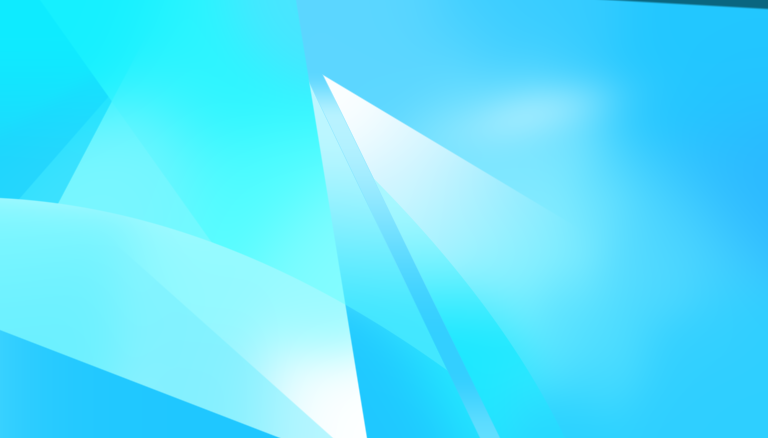
Give the GLSL for this background, as a WebGL 1 fragment shader.

```glsl
precision highp float;
// Bright cyan backdrop of overlapping translucent glass shards.
// Soft colour fields blend weighted glows; straight and curved edges
// cut them into panels that are layered from back to front.
uniform vec2 u_resolution;

const vec2 CANVAS = vec2(7.68, 4.38); // working units, y points down
const vec3 WHITE = vec3(1.0);
const vec3 AZURE = vec3(0.12, 0.78, 1.0);
const vec3 CYAN = vec3(0.10, 0.91, 1.0);
const vec3 ICE = vec3(0.62, 0.97, 1.0);
const vec3 TEAL = vec3(0.04, 0.40, 0.50);

vec2 gradientAt(vec2 cell) {
  float a = 6.2832 * fract(sin(dot(cell, vec2(127.1, 311.7))) * 43758.5);
  return vec2(cos(a), sin(a));
}

float gradientNoise(vec2 p) {
  vec2 i = floor(p), f = fract(p), e = vec2(1.0, 0.0);
  vec2 u = f * f * f * (f * (f * 6.0 - 15.0) + 10.0);
  float top = mix(dot(gradientAt(i), f), dot(gradientAt(i + e), f - e), u.x);
  float low = mix(dot(gradientAt(i + e.yx), f - e.yx),
                  dot(gradientAt(i + 1.0), f - 1.0), u.x);
  return mix(top, low, u.y);
}

// Colour and weight of one glow, summed and later normalised
vec4 glow(vec2 p, vec2 centre, float radius, vec3 color) {
  vec2 d = (p - centre) / radius;
  float w = exp(-dot(d, d)) + 0.0005;
  return vec4(color * w, w);
}

// Smooth half plane, filled on the clockwise side of a -> b
float side(vec2 p, vec2 a, vec2 b, float blur) {
  vec2 e = normalize(b - a), q = p - a;
  return smoothstep(-blur, blur, e.x * q.y - e.y * q.x);
}

vec3 skyField(vec2 p) {
  p += 0.12 * gradientNoise(p * 1.4);
  vec4 s = glow(p, vec2(3.8, 0.4), 0.9, vec3(0.36, 0.84, 1.0));
  s += glow(p, vec2(5.2, 0.1), 0.8, vec3(0.22, 0.80, 1.0));
  s += glow(p, vec2(7.2, 0.6), 1.1, vec3(0.13, 0.78, 1.0));
  s += glow(p, vec2(7.6, 1.8), 0.8, vec3(0.17, 0.71, 1.0));
  s += glow(p, vec2(5.0, 1.5), 0.8, vec3(0.48, 0.89, 1.0));
  s += glow(p, vec2(5.2, 2.6), 0.9, vec3(0.55, 0.95, 1.0));
  s += glow(p, vec2(6.6, 2.5), 0.8, vec3(0.32, 0.85, 1.0));
  s += glow(p, vec2(5.8, 3.4), 0.6, vec3(0.30, 0.87, 1.0));
  s += glow(p, vec2(7.1, 3.7), 0.9, vec3(0.18, 0.81, 1.0));
  s += glow(p, vec2(4.7, 3.6), 0.6, CYAN);
  s += glow(p, vec2(3.9, 4.0), 0.6, AZURE);
  s += glow(p, vec2(5.7, 4.3), 0.5, vec3(0.16, 0.82, 1.0));
  return s.rgb / s.a;
}

vec3 leftField(vec2 p) {
  vec4 s = glow(p, vec2(0.7, 0.3), 0.8, vec3(0.08, 0.94, 1.0));
  s += glow(p, vec2(2.1, 0.8), 0.8, vec3(0.17, 0.96, 1.0));
  s += glow(p, vec2(2.9, 0.2), 0.5, vec3(0.30, 0.89, 1.0));
  s += glow(p, vec2(2.5, 2.0), 0.7, vec3(0.32, 0.99, 1.0));
  s += glow(p, vec2(3.2, 2.6), 0.6, vec3(0.52, 0.99, 1.0));
  s += glow(p, vec2(1.3, 1.7), 0.6, vec3(0.38, 0.96, 1.0));
  return s.rgb / s.a;
}

vec3 wingField(vec2 p) {
  vec4 s = glow(p, vec2(0.3, 2.2), 0.7, vec3(0.48, 0.97, 1.0));
  s += glow(p, vec2(0.5, 3.1), 0.8, vec3(0.42, 0.94, 1.0));
  s += glow(p, vec2(2.0, 2.8), 0.7, vec3(0.58, 0.98, 1.0));
  s += glow(p, vec2(3.2, 3.1), 0.5, vec3(0.60, 0.98, 1.0));
  s += glow(p, vec2(2.1, 4.0), 0.7, vec3(0.58, 0.95, 1.0));
  s += glow(p, vec2(3.2, 4.1), 0.65, WHITE);
  return s.rgb / s.a;
}

// Shards of the upper left corner, over the left panel
vec3 cornerShards(vec3 col, vec2 p, float aa) {
  float right = side(p, vec2(2.1, 2.4), vec2(0.4, 0.0), aa);
  float under = side(p, vec2(0.62, 1.96), vec2(1.65, 0.0), aa);
  float sliver = side(p, vec2(0.2, 1.98), vec2(1.1, 0.95), aa);
  float haze = smoothstep(0.2, 1.8, p.y);
  col = mix(col, ICE, 0.4 * under * (1.0 - right) * haze);
  col = mix(col, ICE, 0.3 * under * right * haze * (1.0 - smoothstep(1.0, 2.6, p.x)));
  vec3 shade = mix(vec3(0.05, 0.92, 1.0), vec3(0.12, 0.83, 0.99), haze);
  col = mix(col, shade, (1.0 - right) * (1.0 - under) * (0.85 - 0.4 * sliver));
  float ray = side(p, vec2(0.0, 1.35), vec2(1.1, 0.65), 0.1);
  return mix(col, AZURE, 0.15 * ray * (1.0 - right) * (1.0 - under));
}

void main() {
  vec2 uv = gl_FragCoord.xy / u_resolution;
  vec2 p = vec2(uv.x, 1.0 - uv.y) * CANVAS;
  float aa = CANVAS.y / u_resolution.y;
  vec2 apex = vec2(3.23, 0.75), foot = vec2(5.0, 4.38);

  // Sky with a wispy cloud
  vec3 col = skyField(p);
  vec2 wisp = (p - vec2(5.3, 1.15 - 0.2 * (p.x - 5.3))) / vec2(0.75, 0.27);
  col = mix(col, vec3(0.75, 0.95, 1.0), 0.5 * exp(-dot(wisp, wisp)));

  // White shard and the cyan fold along its lower edge
  float rightOfBand = side(p, foot, apex, aa);
  float shard = rightOfBand * side(p, apex, vec2(5.9, 2.35), aa);
  col = mix(col, WHITE, 0.97 * shard * (1.0 - smoothstep(0.2, 3.1, distance(p, apex))));
  float t = p.y - 1.9;
  float fold = smoothstep(-aa, aa, 3.85 + t * (0.97 - 0.0985 * t) - p.x) * rightOfBand;
  vec3 foldColor = mix(ICE, CYAN, smoothstep(1.9, 3.6, p.y));
  col = mix(col, foldColor, fold * (0.8 - 0.5 * smoothstep(3.3, 4.38, p.y)));

  // Pale panel beside the diagonal band, then the band itself
  float curve = 1.98 + p.x * (0.05 + 0.075 * p.x);
  float below = smoothstep(-aa, aa, p.y - curve);
  float leftOfBand = side(p, vec2(3.08, 0.8), vec2(4.8, 4.38), aa);
  vec3 panel = mix(vec3(0.78, 0.98, 1.0), vec3(0.27, 0.91, 1.0), smoothstep(1.2, 3.3, p.y));
  col = mix(col, panel, 0.9 * leftOfBand * (1.0 - below));
  vec3 band = mix(vec3(0.72, 0.95, 1.0), vec3(0.20, 0.81, 1.0), smoothstep(1.2, 3.4, p.y));
  band = mix(band, vec3(0.38, 0.87, 1.0), smoothstep(3.7, 4.38, p.y));
  col = mix(col, band, (1.0 - leftOfBand) * (1.0 - rightOfBand) * smoothstep(0.7, 1.2, p.y));

  // Left panel, its corner shards and the sweeping wing
  vec3 left = cornerShards(leftField(p), p, aa);
  vec3 wing = wingField(p);
  float crease = side(p, vec2(1.0, 2.3), vec2(3.33, 4.38), aa);
  wing = mix(wing, vec3(0.45, 0.93, 1.0), 0.5 * crease * smoothstep(0.9, 1.8, p.x));
  wing = mix(wing, WHITE, 0.25 * exp(-5.0 * abs(p.y - curve)) * (1.0 - smoothstep(0.3, 2.6, p.x)));
  left = mix(left, wing, below);
  vec3 floorColor = mix(AZURE, vec3(0.22, 0.82, 1.0), exp(-2.0 * p.x));
  left = mix(left, floorColor, side(p, vec2(0.0, 3.3), vec2(2.8, 4.38), aa));
  col = mix(col, left, side(p, vec2(2.96, 0.0), vec2(3.67, 4.38), aa));

  // Dark sliver in the top right corner
  col = mix(col, TEAL, side(p, vec2(7.68, 0.09), vec2(6.1, 0.0), 1.5 * aa));
  gl_FragColor = vec4(col, 1.0);
}
```
